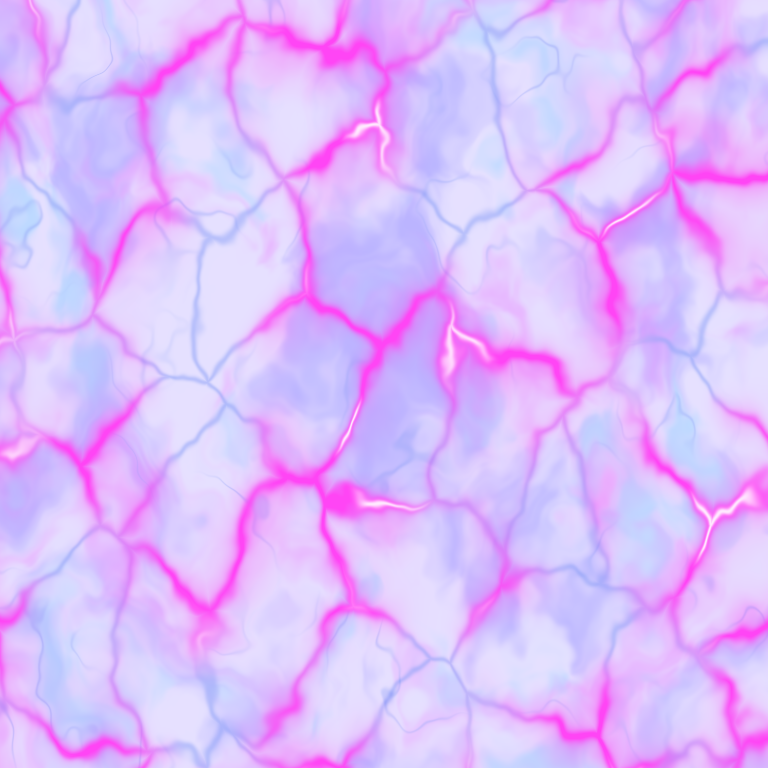
A three.js fragment shader for this texture:

```glsl
// Pale lavender membranes split by glowing magenta veins with white-hot cores.
// Veins are the borders of a domain-warped Voronoi pattern; gradient noise
// varies their strength and paints the blue clouds and fine folds between them.
varying vec2 vUv;

const vec3 PALE = vec3(0.90, 0.88, 1.00);
const vec3 PERIWINKLE = vec3(0.70, 0.68, 1.00);
const vec3 SKY = vec3(0.66, 0.84, 1.00);
const vec3 FOLD_BLUE = vec3(0.58, 0.65, 0.97);
const vec3 ORCHID = vec3(0.91, 0.62, 1.00);
const vec3 MAGENTA = vec3(1.00, 0.27, 0.96);
const vec3 HOT = vec3(1.00, 0.95, 1.00);

vec2 hash2(vec2 p) {
  vec2 k = vec2(dot(p, vec2(127.1, 311.7)), dot(p, vec2(269.5, 183.3)));
  return fract(sin(k) * 43758.55);
}

vec2 gradientAt(vec2 cell) {
  float angle = 6.2832 * hash2(cell).x;
  return vec2(cos(angle), sin(angle));
}

// Gradient noise, roughly -0.7 to 0.7
float gradientNoise(vec2 p) {
  vec2 i = floor(p);
  vec2 f = p - i;
  vec2 u = f * f * f * (f * (f * 6.0 - 15.0) + 10.0);
  vec2 e = vec2(1.0, 0.0);
  float a = dot(gradientAt(i), f);
  float b = dot(gradientAt(i + e.xy), f - e.xy);
  float c = dot(gradientAt(i + e.yx), f - e.yx);
  float d = dot(gradientAt(i + e.xx), f - e.xx);
  return mix(mix(a, b, u.x), mix(c, d, u.x), u.y);
}

float fbm(vec2 p) {
  float sum = 0.0;
  float amplitude = 1.0;
  for (int i = 0; i < 4; i++) {
    sum += amplitude * gradientNoise(p);
    p = mat2(1.6, 1.2, -1.2, 1.6) * p + 7.3;
    amplitude *= 0.48;
  }
  return sum;
}

vec2 warp(vec2 p, float amount) {
  return p + amount * vec2(fbm(p + 3.7), fbm(p + 41.2));
}

// Distance from p to the nearest Voronoi border
float borderDistance(vec2 p, float jitter) {
  vec2 i = floor(p);
  vec2 f = p - i;
  vec2 nearCell = vec2(0.0);
  vec2 nearSeed = vec2(8.0);
  for (int y = -1; y <= 1; y++) {
    for (int x = -1; x <= 1; x++) {
      vec2 g = vec2(float(x), float(y));
      vec2 seed = g + 0.5 + jitter * (hash2(i + g) - 0.5) - f;
      if (dot(seed, seed) < dot(nearSeed, nearSeed)) {
        nearSeed = seed;
        nearCell = g;
      }
    }
  }
  float border = 8.0;
  for (int y = -2; y <= 2; y++) {
    for (int x = -2; x <= 2; x++) {
      vec2 g = nearCell + vec2(float(x), float(y));
      vec2 seed = g + 0.5 + jitter * (hash2(i + g) - 0.5) - f;
      vec2 across = seed - nearSeed;
      if (dot(across, across) > 0.0001)
        border = min(border, dot(0.5 * (seed + nearSeed), normalize(across)));
    }
  }
  return border;
}

float bell(float x, float width) {
  return exp(-x * x / (width * width));
}

void main() {
  vec2 p = vUv * vec2(6.6, 5.4) + 11.0;
  float edge = borderDistance(warp(p * 1.0, 0.34), 0.9);
  float strength = smoothstep(-0.38, 0.28, gradientNoise(p * 0.9 + 23.0));
  float spread = mix(0.07, 0.21, smoothstep(-0.35, 0.4, gradientNoise(p * 1.4 + 57.0)));

  // Cloudy interior of the membranes
  vec2 q = warp(p * 0.8 + 80.0, 0.9);
  float cloud = smoothstep(-0.15, 0.65, fbm(q));
  float sky = smoothstep(0.12, 0.6, fbm(q * 0.9 + 31.0));
  float blush = smoothstep(0.0, 0.7, fbm(q * 1.1 + 67.0));
  vec3 color = mix(PALE, PERIWINKLE, 0.85 * cloud);
  color = mix(color, SKY, 0.65 * sky);
  color = mix(color, ORCHID, 0.6 * blush);

  // Fine blue folds, and blue seams where a vein has faded
  float fold = bell(gradientNoise(q * 1.2 + 15.0), 0.025);
  float foldMask = smoothstep(-0.05, 0.4, gradientNoise(p * 1.1 + 92.0));
  float seam = bell(edge, 0.03) * (1.0 - strength);
  color = mix(color, FOLD_BLUE, clamp(0.4 * fold * foldMask + 0.55 * seam, 0.0, 1.0));

  // Magenta veins: a firm line inside a wide uneven glow
  float vein = strength * (0.55 * bell(edge, 0.055) + 0.55 * exp(-edge / spread));
  color = mix(color, MAGENTA, clamp(vein, 0.0, 1.0));

  // White-hot cores along the strongest stretches
  float heat = strength * smoothstep(0.08, 0.38, gradientNoise(p * 1.3 + 130.0));
  color = mix(color, HOT, 0.95 * heat * bell(edge, 0.022));

  gl_FragColor = vec4(color, 1.0);
}
```
